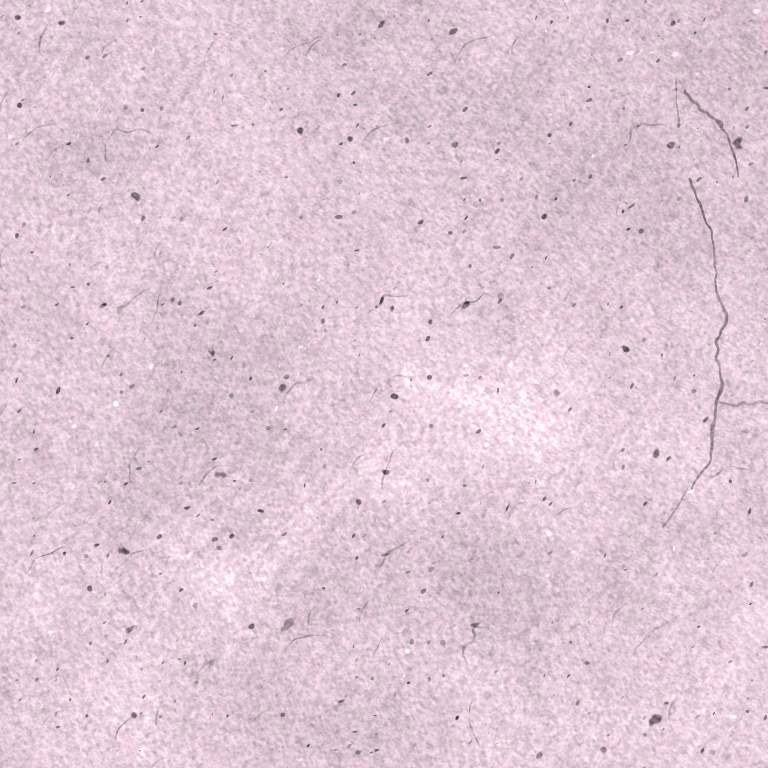
Reproduce this texture procedurally as a Shadertoy shader.

```glsl
float hash(vec2 p) {
    return fract(sin(dot(p, vec2(127.1, 311.7))) * 43758.5453);
}

float noise(vec2 p) {
    vec2 i = floor(p), f = fract(p);
    f = f * f * (3.0 - 2.0 * f);
    return mix(mix(hash(i), hash(i + vec2(1, 0)), f.x),
               mix(hash(i + vec2(0, 1)), hash(i + 1.0), f.x), f.y);
}

mat2 rotate(float a) {
    return mat2(cos(a), sin(a), -sin(a), cos(a));
}

float fbm(vec2 p) {
    float sum = 0.0, amp = 0.5;
    for (int i = 0; i < 5; i++) {
        sum += amp * noise(p);
        p = rotate(0.6) * p * 2.03 + 7.3;
        amp *= 0.55;
    }
    return sum / 1.056;
}

// Soft round cloud of the given centre and radii
float cloud(vec2 p, vec2 centre, vec2 radius) {
    vec2 d = (p - centre) / radius;
    return exp(-dot(d, d));
}

// Thin line from a to b, fading in and out along its length
float crack(vec2 p, vec2 a, vec2 b, float width) {
    vec2 ab = b - a;
    float h = clamp(dot(p - a, ab) / dot(ab, ab), 0.0, 1.0);
    float strength = 0.5 + 0.5 * noise(p * 70.0);
    return strength * (1.0 - smoothstep(width * 0.3, width, length(p - a - ab * h)));
}

// Ragged oval pits, one in some of the grid cells
float pits(vec2 p, float cells, float share, float size) {
    vec2 id = floor(p * cells);
    if (hash(id + cells) > share) return 0.0;
    vec2 centre = 0.3 + 0.4 * vec2(hash(id + 3.1), hash(id + 8.7));
    vec2 d = rotate(-0.7 + 1.4 * (hash(id + 5.5) - 0.5)) * (fract(p * cells) - centre);
    d.y *= 1.0 + 1.6 * hash(id + 2.2);
    float r = size * (0.5 + 0.5 * hash(id + 9.4));
    float edge = length(d) + r * 1.1 * (noise(p * 150.0) - 0.5);
    return (0.35 + 0.65 * hash(id + 6.6)) * (1.0 - smoothstep(r * 0.4, r, edge));
}

// Short curved hairlines, one in some of the grid cells
float hairlines(vec2 p, float cells, float share) {
    vec2 id = floor(p * cells);
    if (hash(id + 41.0) > share) return 0.0;
    vec2 d = rotate(-0.9 + 1.5 * (hash(id + 13.0) - 0.5)) * (fract(p * cells) - 0.5);
    d.y += 1.2 * d.x * d.x + 0.12 * (noise(p * 60.0) - 0.5);
    float line = 1.0 - smoothstep(0.002, 0.0022 * cells, abs(d.y));
    return line * (1.0 - smoothstep(0.12, 0.36, abs(d.x))) * noise(p * 90.0);
}

void mainImage(out vec4 fragColor, in vec2 fragCoord) {
    vec2 p = fragCoord / iResolution.xy;
    vec2 warp = vec2(fbm(p * 9.0), fbm(p * 9.0 + 31.0)) - 0.5;
    vec2 q = p + 0.16 * warp;

    // Broad mottling
    float tone = 0.885 + 0.13 * (fbm(p * 4.0 + 5.0) - 0.5);
    tone += 0.12 * (fbm(rotate(0.5) * p * 17.0) - 0.5);

    // Worn pale areas and damp dark ones
    float pale = cloud(q, vec2(0.62, 0.47), vec2(0.11, 0.06))
               + 0.8 * cloud(q, vec2(0.33, 0.27), vec2(0.10, 0.07))
               + 0.6 * cloud(q, vec2(0.18, 0.06), vec2(0.08, 0.05))
               + 0.4 * cloud(q, vec2(0.45, 0.38), vec2(0.10, 0.05));
    float damp = cloud(q, vec2(0.28, 0.48), vec2(0.10, 0.15))
               + 0.7 * cloud(q, vec2(0.17, 0.35), vec2(0.08, 0.07))
               + 0.8 * cloud(q, vec2(0.56, 0.25), vec2(0.16, 0.09))
               + 0.6 * cloud(q, vec2(0.40, 0.97), vec2(0.12, 0.06))
               + 0.6 * cloud(q, vec2(0.10, 0.80), vec2(0.10, 0.09));
    tone += 0.085 * pale - 0.05 * damp;

    // Sandy grain with darker pores
    vec2 g = rotate(0.7) * p;
    tone += 0.15 * (noise(g * vec2(190, 240)) - 0.5);
    tone += 0.12 * (noise(rotate(0.4) * p * 410.0) - 0.5);
    tone -= 0.09 * smoothstep(0.72, 0.97, noise(rotate(1.1) * p * 165.0 + 20.0));

    // Diagonal trowel scratches
    vec2 s = rotate(-0.75) * p;
    float scraped = cloud(q, vec2(0.38, 0.31), vec2(0.16, 0.13));
    tone += 0.13 * scraped * (noise(s * vec2(16, 170)) - 0.5);

    // Pits, chips and hairlines
    float dark = 0.5 * pits(p, 9.0, 0.3, 0.09) + 0.5 * pits(p + 0.37, 19.0, 0.25, 0.12)
               + 0.45 * pits(p + 0.71, 43.0, 0.16, 0.2);
    dark += 0.32 * hairlines(p, 9.0, 0.3) + 0.25 * hairlines(p + 0.43, 15.0, 0.2);
    tone += 0.2 * pits(p + 0.19, 37.0, 0.05, 0.2);

    // Long crack bowing down the right side, with its branches
    vec2 c = p + 0.02 * (vec2(noise(p * 22.0), noise(p * 22.0 + 9.0)) - 0.5)
               + 0.005 * (noise(p * 90.0) - 0.5);
    vec2 bowed = c + vec2(0.87 * (c.y - 0.55) * (c.y - 0.55), 0.0);
    float cracks = crack(bowed, vec2(0.94, 0.36), vec2(0.94, 0.77), 0.0028);
    cracks += crack(c, vec2(0.895, 0.88), vec2(0.94, 0.83), 0.0026);
    cracks += crack(c, vec2(0.94, 0.83), vec2(0.96, 0.77), 0.0026);
    cracks += 0.6 * crack(c, vec2(0.875, 0.90), vec2(0.885, 0.84), 0.0024);
    cracks += 0.6 * crack(c, vec2(0.94, 0.48), vec2(1.01, 0.47), 0.0024);
    cracks += 0.5 * crack(c, vec2(0.90, 0.36), vec2(0.86, 0.31), 0.0024);
    tone -= min(dark + 0.4 * min(cracks, 1.0), 0.62);

    // Pink cement, drifting to grey in places
    vec3 colour = tone * vec3(1.0, 0.89, 0.953);
    colour.g += 0.04 * (noise(rotate(0.9) * p * 130.0) - 0.5);
    colour += vec3(0.0, 0.06, 0.03) * smoothstep(0.97, 1.08, tone);
    fragColor = vec4(clamp(colour, 0.0, 1.0), 1.0);
}
```
